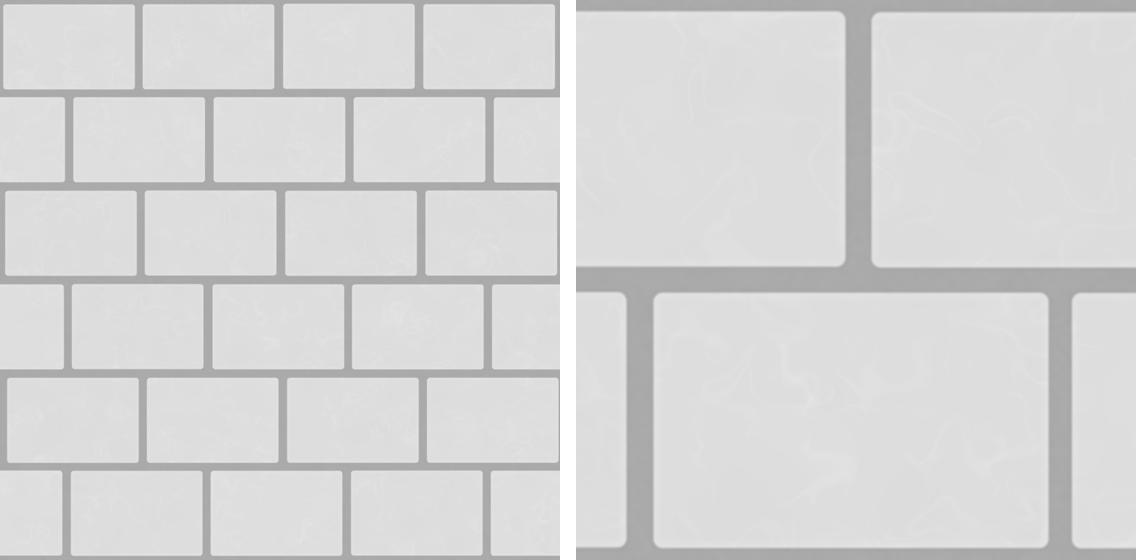
Left, the full canvas; right, a detail of the centre.
Give the GLSL for this pattern, as a WebGL 1 fragment shader.

```glsl
precision highp float;
// Running-bond wall of pale rounded blocks, four across and six down, in grey mortar.
// Each course slips sideways a little; blocks are rounded-box distances with
// a faint light rim, and warped gradient noise draws hairline veins on their faces.

uniform vec2 u_resolution;

vec2 hash2(vec2 p) {
  p = vec2(dot(p, vec2(127.1, 311.7)), dot(p, vec2(269.5, 183.3)));
  return fract(sin(p) * 43758.5453) * 2.0 - 1.0;
}

float gradientNoise(vec2 p) {
  vec2 i = floor(p), f = fract(p);
  vec2 w = f * f * f * (f * (f * 6.0 - 15.0) + 10.0);
  float a = dot(hash2(i), f);
  float b = dot(hash2(i + vec2(1.0, 0.0)), f - vec2(1.0, 0.0));
  float c = dot(hash2(i + vec2(0.0, 1.0)), f - vec2(0.0, 1.0));
  float d = dot(hash2(i + 1.0), f - 1.0);
  return mix(mix(a, b, w.x), mix(c, d, w.x), w.y);
}

float roundedBox(vec2 p, vec2 halfSize, float radius) {
  vec2 q = abs(p) - halfSize + radius;
  return length(max(q, 0.0)) + min(max(q.x, q.y), 0.0) - radius;
}

// Thin bright creases along the zero lines of two warped noise layers.
float veins(vec2 p) {
  vec2 warp = vec2(gradientNoise(p * 30.0), gradientNoise(p * 30.0 + 19.7));
  float sum = 0.0;
  for (int k = 0; k < 2; k++) {
    float layer = float(k);
    vec2 q = p * (24.0 + 17.0 * layer) + warp * 1.3 + layer * 7.3;
    float crease = 1.0 - smoothstep(0.0, 0.09, abs(gradientNoise(q)));
    sum += crease * smoothstep(-0.15, 0.35, gradientNoise(q * 0.6 + 31.0));
  }
  return sum;
}

void main() {
  vec2 uv = gl_FragCoord.xy / u_resolution.y;
  float pixel = 1.0 / u_resolution.y;

  // Alternate courses by half a block, with a slip that eases up the wall.
  float course = floor(uv.y * 6.0);
  float odd = mod(course, 2.0);
  float slip = mix(-0.0059 + 0.0012 * course, 0.0074 - 0.0019 * course, odd);
  float along = (uv.x - slip) * 4.0 + 0.5 * (1.0 - odd);
  vec2 id = vec2(floor(along), course);
  vec2 local = vec2(fract(along) - 0.5, fract(uv.y * 6.0) - 0.5) / vec2(4.0, 6.0);
  local -= hash2(id + 3.0) * 0.0007;

  float dist = roundedBox(local, vec2(0.1176, 0.0760), 0.0055);
  float edge = max(pixel, 0.0012);
  float face = 1.0 - smoothstep(-edge, edge, dist);

  // Block face: soft mottling, veins and a paler worn rim.
  vec2 grain = local + hash2(id) * 5.0;
  float block = 0.867 + 0.003 * hash2(id + 11.0).x;
  block += 0.008 * gradientNoise(grain * 18.0) + 0.012 * veins(grain);
  block += 0.014 * smoothstep(-0.006, -0.001, dist);

  // Mortar: fine speckle, slightly darker against the blocks.
  float mortar = 0.667 + 0.012 * gradientNoise(uv * 190.0);
  mortar += 0.010 * gradientNoise(uv * 45.0);
  mortar -= 0.012 * (1.0 - smoothstep(0.0, 0.004, dist));

  gl_FragColor = vec4(vec3(mix(mortar, block, face)), 1.0);
}
```
